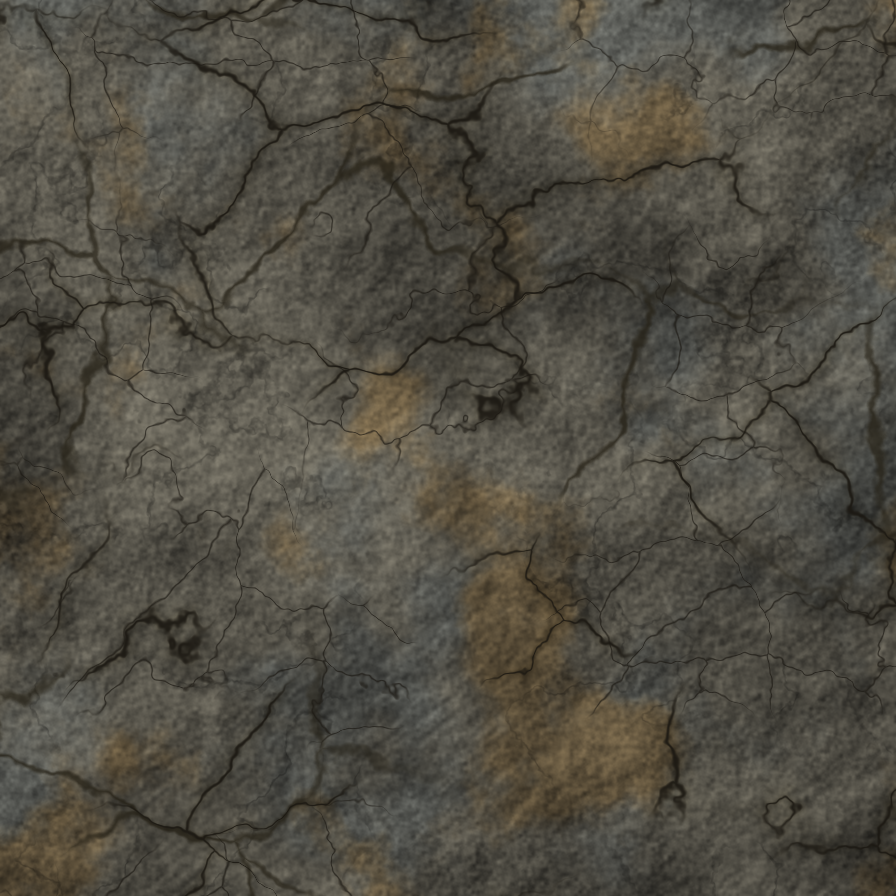
Give the GLSL for this texture, as a WebGL 1 fragment shader.

```glsl
precision highp float;
uniform vec2 u_resolution;

#define MAIN_CELLS vec2(4.0, 5.6)
#define FINE_CELLS vec2(8.0, 10.5)
#define SEAM_CELLS vec2(3.0, 3.6)
#define CRACK_WIDTH 0.0028
#define SEAM_WIDTH 0.0085
#define WARP 0.24
#define MOTTLE 0.80
#define RELIEF 3.4
#define GRAIN 0.30
#define STONE vec3(0.350, 0.338, 0.300)
#define OCHRE_TINT vec3(1.14, 0.98, 0.74)
#define CRACK_COLOR vec3(0.105, 0.092, 0.070)

float hash(vec2 c) {
  vec3 q = fract(c.xyx * 0.1031);
  q += dot(q, q.yzx + 33.33);
  return fract((q.x + q.y) * q.z);
}

float noise(vec2 p) {
  vec2 c = floor(p), f = fract(p);
  f = f * f * (3.0 - 2.0 * f);
  return mix(mix(hash(c), hash(c + vec2(1.0, 0.0)), f.x),
             mix(hash(c + vec2(0.0, 1.0)), hash(c + 1.0), f.x), f.y);
}

float fbm(vec2 p) {
  float sum = 0.0, amp = 0.508;
  for (int i = 0; i < 6; i++) {
    sum += amp * noise(p);
    p = mat2(0.8, 0.6, -0.6, 0.8) * p * 2.03 + 17.0;
    amp *= 0.5;
  }
  return sum;
}

vec2 cellPoint(vec2 c) {
  return 0.1 + 0.8 * vec2(hash(c + 11.0), hash(c + 57.0));
}

// Distance to the nearest border between cellular regions
float borderDistance(vec2 p, vec2 cells) {
  p *= cells;
  vec2 c = floor(p), f = fract(p), nearest = vec2(0.0);
  float best = 8.0, border = 8.0;
  for (int y = -1; y <= 1; y++)
    for (int x = -1; x <= 1; x++) {
      vec2 g = vec2(float(x), float(y));
      vec2 r = g + cellPoint(c + g) - f;
      if (dot(r, r) < best) { best = dot(r, r); nearest = r; }
    }
  for (int y = -2; y <= 2; y++)
    for (int x = -2; x <= 2; x++) {
      vec2 g = vec2(float(x), float(y));
      vec2 r = g + cellPoint(c + g) - f;
      vec2 d = r - nearest;
      if (dot(d, d) > 0.0001)
        border = min(border, dot(0.5 * (r + nearest), normalize(d)));
    }
  return 2.0 * border / (cells.x + cells.y);
}

float line(float d, float width) {
  float soft = 0.7 / u_resolution.y;
  return 1.0 - smoothstep(width * 0.3 - soft, width + soft, d);
}

void main() {
  vec2 p = gl_FragCoord.xy / u_resolution.y;
  vec2 bend = vec2(fbm(p * 5.0 + 3.0), fbm(p * 5.0 + 41.0)) - 0.5;
  vec2 q = p + WARP * bend;

  // Mottled stone with embossed relief and grain
  float height = fbm(p * 14.0);
  float slope = height - fbm((p + vec2(-0.003, 0.003)) * 14.0);
  float grain = noise(p * 210.0 + 5.0) - 0.5;
  float shade = 1.0 + MOTTLE * (fbm(p * 6.0 + 9.0) - 0.5)
              + RELIEF * slope + GRAIN * grain;

  // Dark patches scored by diagonal scratches
  float patchMask = smoothstep(0.50, 0.66, fbm(p * 4.5 + 31.0));
  vec2 along = mat2(0.8, -0.6, 0.6, 0.8) * p;
  float scratch = noise(along * vec2(45.0, 170.0)) - 0.5;
  shade *= 1.0 - patchMask * (0.19 + 0.22 * scratch);

  // Hairline wrinkles
  float wrinkle = 1.0 - smoothstep(0.0, 0.025, abs(fbm(p * 11.0 + 23.0) - 0.5));
  shade *= 1.0 - 0.20 * wrinkle * smoothstep(0.40, 0.70, noise(p * 9.0 + 2.0));

  // Ochre stains and cool grey areas
  float stain = smoothstep(0.52, 0.69, fbm(p * 7.0 + 71.0));
  float cool = smoothstep(0.53, 0.70, fbm(p * 5.0 + 93.0));
  vec3 color = STONE * shade;
  color *= mix(vec3(1.0), OCHRE_TINT, 0.75 * stain);
  color *= mix(vec3(1.0), vec3(0.95, 1.0, 1.07), cool * (1.0 - stain));

  // Broad, soft, mossy seams
  float rough = fbm(p * 55.0 + 13.0);
  float seam = borderDistance(q + 4.3, SEAM_CELLS) + 0.009 * (rough - 0.5);
  float seamMask = smoothstep(0.46, 0.68, noise(p * 5.5 + 19.0));
  float moss = 1.0 - smoothstep(0.0, SEAM_WIDTH, seam);
  color = mix(color, vec3(0.145, 0.128, 0.085), 0.72 * moss * seamMask);

  // Main cracks, with a dim brown halo
  float crack = borderDistance(q + 1.7, MAIN_CELLS);
  float crackMask = smoothstep(0.30, 0.58, noise(p * 6.5 + 47.0));
  float width = CRACK_WIDTH * (0.5 + noise(p * 15.0 + 8.0));
  color *= 1.0 - vec3(0.26, 0.28, 0.34) * exp(-crack / 0.006) * crackMask;
  color = mix(color, CRACK_COLOR, 0.85 * line(crack, width) * crackMask);

  // Fine broken cracks
  float fine = borderDistance(q + 0.4 * WARP * bend.yx + 8.1, FINE_CELLS);
  float fineMask = smoothstep(0.47, 0.67, noise(p * 7.5 + 63.0));
  color = mix(color, CRACK_COLOR, 0.68 * line(fine, CRACK_WIDTH * 0.55) * fineMask);

  gl_FragColor = vec4(clamp(color, 0.0, 1.0), 1.0);
}
```
